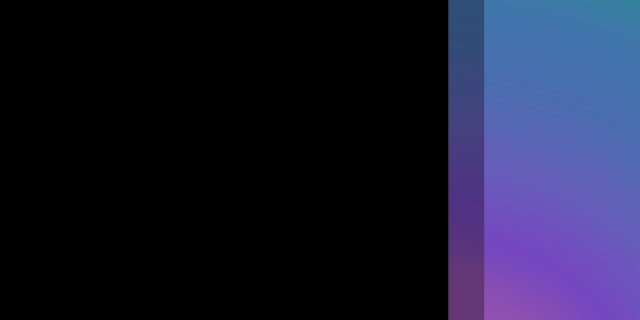
A WebGL 1 fragment shader for this background:

```glsl
precision highp float;
// Black field with a shaded strip and a radial violet-to-teal panel on the right.

uniform vec2 u_resolution;

#define STRIP_LEFT 0.7005
#define PANEL_LEFT 0.7565
#define STRIP_SHADE 0.68
#define STRIP_SHIFT 0.10
#define GLOW_CENTER vec2(1.406, -0.354)
#define RIPPLE_SIZE 0.004

const vec3 PINK   = vec3(0.57, 0.32, 0.68);
const vec3 PURPLE = vec3(0.46, 0.28, 0.75);
const vec3 VIOLET = vec3(0.40, 0.37, 0.73);
const vec3 BLUE   = vec3(0.29, 0.43, 0.69);
const vec3 AZURE  = vec3(0.25, 0.46, 0.67);
const vec3 TEAL   = vec3(0.20, 0.51, 0.61);

// Colour ramp by distance from the glow centre, in canvas heights.
vec3 glowRamp(float radius) {
  vec3 color = mix(PINK, PURPLE, smoothstep(0.36, 0.62, radius));
  color = mix(color, VIOLET, clamp((radius - 0.62) / 0.22, 0.0, 1.0));
  color = mix(color, BLUE, clamp((radius - 0.84) / 0.26, 0.0, 1.0));
  color = mix(color, AZURE, clamp((radius - 1.10) / 0.24, 0.0, 1.0));
  return mix(color, TEAL, smoothstep(1.32, 1.49, radius));
}

// Layered sines that faintly bend the rings.
float ripple(vec2 p) {
  return sin(p.x * 9.0 + p.y * 31.0) + 0.5 * sin(p.y * 67.0 - p.x * 17.0);
}

// Antialiased step at a vertical edge.
float edgeMask(float x, float edge) {
  return clamp((x - edge) * u_resolution.x + 0.5, 0.0, 1.0);
}

void main() {
  vec2 uv = gl_FragCoord.xy / u_resolution;
  vec2 p = uv * vec2(2.0, 1.0);

  float radius = distance(p, GLOW_CENTER) + RIPPLE_SIZE * ripple(p);
  vec3 panel = glowRamp(radius);
  vec3 strip = glowRamp(radius - STRIP_SHIFT) * STRIP_SHADE;

  // Layers from left to right: black field, strip, panel.
  vec3 color = strip * edgeMask(uv.x, STRIP_LEFT);
  color = mix(color, panel, edgeMask(uv.x, PANEL_LEFT));
  gl_FragColor = vec4(color, 1.0);
}
```
